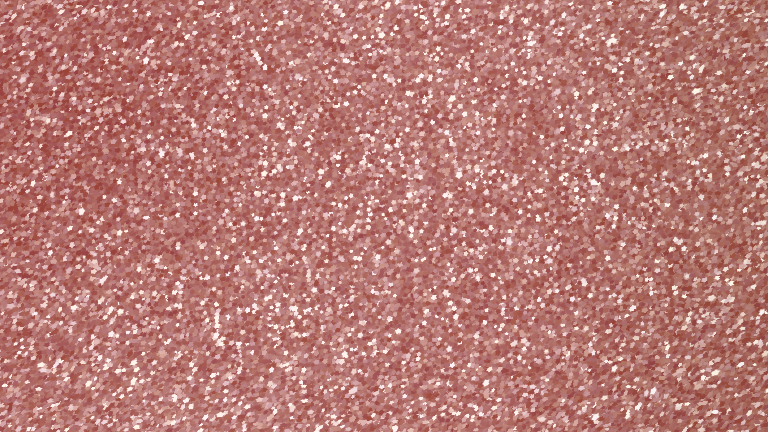
Reproduce this texture procedurally as a Shadertoy shader.

```glsl
const vec3 DEEP_ROSE = vec3(0.60, 0.26, 0.24);
const vec3 ROSE = vec3(0.72, 0.48, 0.46);
const vec3 PALE_PINK = vec3(0.87, 0.69, 0.68);
const vec3 GLINT = vec3(1.0, 0.95, 0.93);

vec3 hash3(vec2 cell, float seed) {
    vec3 q = fract(vec3(cell.xyx + seed * 7.31) * vec3(0.1031, 0.1030, 0.0973));
    q += dot(q, q.yxz + 33.33);
    return fract((q.xxy + q.yzz) * q.zyx);
}

mat2 rotation(float angle) {
    float c = cos(angle), s = sin(angle);
    return mat2(c, -s, s, c);
}

float cornerSlope(vec2 corner, vec2 offset) {
    float angle = 6.2832 * hash3(corner, 3.0).x;
    return dot(vec2(cos(angle), sin(angle)), offset);
}

float gradientNoise(vec2 p) {
    vec2 i = floor(p), f = fract(p);
    vec2 u = f * f * f * (f * (f * 6.0 - 15.0) + 10.0);
    vec2 e = vec2(1.0, 0.0);
    float low = mix(cornerSlope(i, f), cornerSlope(i + e, f - e), u.x);
    float high = mix(cornerSlope(i + e.yx, f - e.yx), cornerSlope(i + 1.0, f - 1.0), u.x);
    return mix(low, high, u.y);
}

// Coverage of one angular flake, stretched along a tilted axis
float flakeCover(vec2 offset, float radius, float tilt, float stretch, float phase, float soft) {
    vec2 q = rotation(tilt) * offset;
    q *= vec2(1.0 / stretch, sqrt(stretch));
    float facets = 1.0 + 0.13 * cos(5.0 * atan(q.y, q.x + 1e-5) + phase);
    return 1.0 - smoothstep(radius - 0.5 * soft, radius + 0.5 * soft, length(q) * facets);
}

// Paints scattered flakes over a surface holding (tone, tint)
vec2 addFlakes(vec2 surface, vec2 p, float scale, float presence, vec2 radii,
               vec2 tones, float stretch, float seed) {
    vec2 g = p * scale, cell = floor(g);
    float soft = max(0.2, scale / iResolution.y);
    for (int j = -1; j <= 1; j++) {
        for (int i = -1; i <= 1; i++) {
            vec2 id = cell + vec2(i, j);
            vec3 place = hash3(id, seed);
            vec3 look = hash3(id, seed + 11.0);
            if (place.z > presence) continue;
            vec2 center = id + 0.1 + 0.8 * place.xy;
            float tilt = 0.6 + 1.2 * (look.z - 0.5);
            float radius = mix(radii.x, radii.y, look.y);
            float cover = flakeCover(g - center, radius, tilt, stretch, 40.0 * look.z, soft);
            float shine = 0.6 * look.x + 0.4 * pow(look.x, 6.0);
            vec2 flake = vec2(mix(tones.x, tones.y, shine), fract(look.y * 17.0) - 0.5);
            surface = mix(surface, flake, cover);
        }
    }
    return surface;
}

// Broad illumination: shaded left edge and right side, bright diagonal
float broadLight(vec2 uv) {
    float shade = exp(-9.0 * dot(uv - vec2(0.0, 0.7), uv - vec2(0.0, 0.7)));
    float band = exp(-12.0 * pow(uv.x - 0.25 - 0.35 * uv.y, 2.0));
    return 0.06 * band - 0.11 * shade - 0.07 * smoothstep(0.65, 1.0, uv.x) * (1.0 - 0.5 * uv.y);
}

vec3 roseRamp(float tone) {
    vec3 color = mix(DEEP_ROSE, ROSE, clamp(tone / 0.4, 0.0, 1.0));
    color = mix(color, PALE_PINK, clamp((tone - 0.4) / 0.35, 0.0, 1.0));
    return mix(color, GLINT, clamp((tone - 0.75) / 0.25, 0.0, 1.0));
}

void mainImage(out vec4 fragColor, in vec2 fragCoord) {
    vec2 uv = fragCoord / iResolution.xy;
    vec2 p = fragCoord / iResolution.y;
    float stretch = 1.1 + 0.4 * smoothstep(0.25, 0.7, length(uv - vec2(0.5, 0.55)));

    // Grain beneath the flakes, then fine, medium and sparkling flakes
    vec2 surface = vec2(0.3 + 0.35 * gradientNoise(p * 95.0), 0.0);
    surface = addFlakes(surface, p, 100.0, 1.0, vec2(0.35, 0.62), vec2(0.02, 1.07), stretch, 1.0);
    surface = addFlakes(surface, p, 74.0, 0.25, vec2(0.26, 0.44), vec2(0.04, 1.08), stretch, 2.0);
    float clumps = gradientNoise(p * 7.0 + 4.0);
    surface = addFlakes(surface, p, 46.0, 0.075, vec2(0.17, 0.33), vec2(0.78, 1.2), stretch, 5.0);

    float mottle = 0.05 * clumps + 0.08 * gradientNoise(p * 28.0);
    vec3 color = roseRamp(surface.x + mottle + broadLight(uv));

    // Warm and lilac flakes, with a browner right side
    color += surface.y * vec3(0.02, 0.015, -0.06);
    color += smoothstep(0.6, 1.0, uv.x) * vec3(-0.025, 0.008, -0.008);
    fragColor = vec4(clamp(color, 0.0, 1.0), 1.0);
}
```
